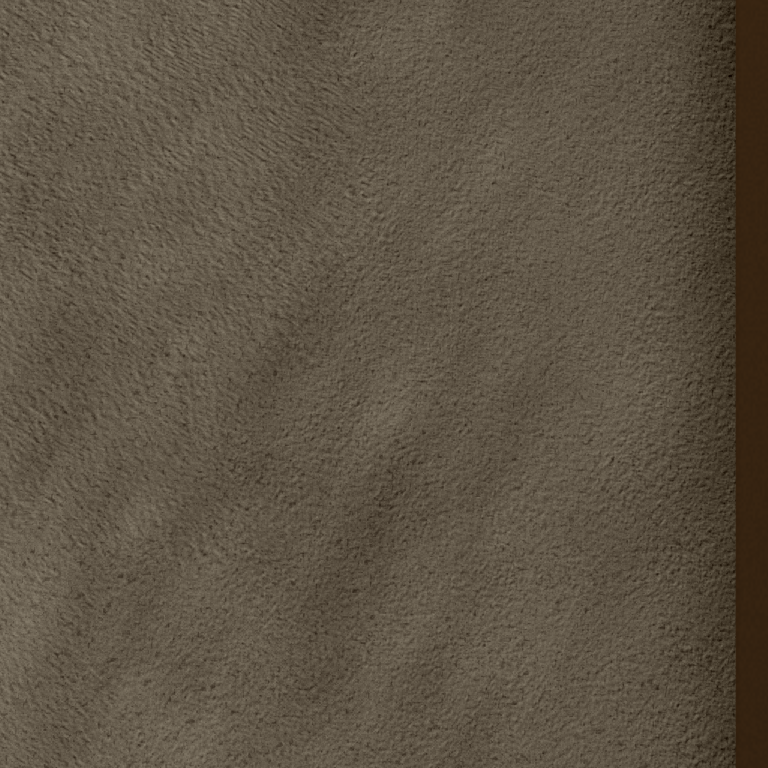
Write a Shadertoy shader that draws this texture.

```glsl
// Worn grey-brown leather beside a narrow dark brown strip on the right.
// Embossed directional noise forms the fine wrinkled grain; stretched fractal
// noise forms soft cloudy creases, and the hide darkens as it rolls away.

#define HIDE_COLOR vec3(0.385, 0.346, 0.287)
#define STRIP_COLOR vec3(0.212, 0.138, 0.066)
#define STRIP_START 0.958
#define GRAIN_SCALE 235.0
#define GRAIN_DEPTH 0.105
#define CLOUD_DEPTH 0.17
#define PORE_DEPTH 0.085
#define SPECKLE_DEPTH 0.062
#define ROLL_WIDTH 0.20
#define ROLL_SHADE 0.155

float hash(vec2 p) {
    return fract(sin(dot(p, vec2(127.1, 311.7))) * 43758.5);
}

float valueNoise(vec2 p) {
    vec2 cell = floor(p);
    vec2 f = fract(p);
    f = f * f * (3.0 - 2.0 * f);
    float low = mix(hash(cell), hash(cell + vec2(1.0, 0.0)), f.x);
    float high = mix(hash(cell + vec2(0.0, 1.0)), hash(cell + 1.0), f.x);
    return mix(low, high, f.y);
}

float fractalNoise(vec2 p) {
    float sum = 0.0;
    float weight = 0.5;
    for (int octave = 0; octave < 5; octave++) {
        sum += weight * valueNoise(p);
        p = mat2(1.6, 1.2, -1.2, 1.6) * p + 7.3;
        weight *= 0.5;
    }
    return sum;
}

// Coordinates along and across a direction, shortened along it
vec2 stretchAlong(vec2 p, float angle, float stretch) {
    vec2 along = vec2(cos(angle), sin(angle));
    vec2 across = vec2(-along.y, along.x);
    return vec2(dot(p, along) / stretch, dot(p, across));
}

// Slope of a wrinkled height field, lit across the wrinkles
float embossedGrain(vec2 p, float angle, float stretch) {
    vec2 q = stretchAlong(p, angle, stretch) * GRAIN_SCALE;
    vec2 lightStep = vec2(0.15, 0.48);
    float coarse = valueNoise(q + lightStep) - valueNoise(q - lightStep);
    q = q * 1.5 + 31.7;
    float fine = valueNoise(q + lightStep) - valueNoise(q - lightStep);
    return 0.70 * coarse + 0.65 * fine;
}

float hideTone(vec2 p) {
    // Gentle warp keeps wrinkles from running perfectly straight
    vec2 warp = vec2(valueNoise(p * 16.0), valueNoise(p * 16.0 + 40.0)) - 0.5;
    vec2 bent = p + 0.010 * warp;

    // Falling wrinkles at upper left give way to rounder, steeper ones
    float drift = 0.8 * (fractalNoise(p * 5.0 + 3.0) - 0.48);
    float steepShare = smoothstep(0.25, 0.65, p.x + 0.4 * (0.7 - p.y) + drift);
    float falling = embossedGrain(bent, -0.55, 1.75);
    float steep = embossedGrain(bent, 0.85, 1.15);
    float grain = mix(falling, steep, steepShare);
    grain /= length(vec2(steepShare, 1.0 - steepShare));

    // Furrows cut deeper than ridges rise, and the relief varies by patch
    grain = grain - 0.45 * max(-grain - 0.2, 0.0);
    float upperLeft = smoothstep(0.75, 0.0, length(p - vec2(0.08, 0.85)));
    float rightSide = smoothstep(0.75, 0.95, p.x);
    float strength = 0.80 + 0.30 * upperLeft + 0.25 * rightSide;
    strength *= 0.75 + 0.5 * valueNoise(p * 20.0 + 9.0);

    // Cloudy patches and long creases rising to the right
    float patches = fractalNoise(stretchAlong(p, 0.95, 1.4) * 8.0 + 27.0) - 0.48;
    float creases = fractalNoise(stretchAlong(bent, 1.05, 2.4) * 19.0 + 5.0) - 0.48;
    float creaseShare = smoothstep(0.9, 0.3, p.y) * smoothstep(0.9, 0.5, p.x);
    float clouds = 0.65 * patches + (0.35 + 0.25 * creaseShare) * creases;
    clouds *= mix(1.0, 0.6, smoothstep(0.5, 0.8, p.x));

    // Sparse tiny dark pits between the grains
    float pores = smoothstep(0.72, 0.96, valueNoise(bent * 270.0 + 90.0));
    float speckle = hash(floor(p * 512.0)) - 0.5;
    float sideLight = 0.014 * (1.0 - 2.0 * smoothstep(0.0, 0.5, p.x));
    return GRAIN_DEPTH * strength * grain + CLOUD_DEPTH * clouds
         - PORE_DEPTH * pores + SPECKLE_DEPTH * speckle + sideLight + 0.010;
}

void mainImage(out vec4 fragColor, in vec2 fragCoord) {
    vec2 p = fragCoord / iResolution.xy;
    float pixel = 1.0 / iResolution.x;

    // Hide, rolling into shadow beside the strip, deepest at the top
    float roll = smoothstep(STRIP_START - ROLL_WIDTH, STRIP_START + 0.04, p.x);
    float shade = ROLL_SHADE * roll * roll * (0.85 + 0.25 * p.y);
    vec3 hide = HIDE_COLOR + hideTone(p) * vec3(0.98, 1.0, 0.94) - shade;

    // Nearly flat strip with a faint weave and a soft contact shadow
    float weave = valueNoise(p * vec2(330.0, 250.0)) - 0.5;
    float contact = 0.012 * (1.0 - smoothstep(0.0, 0.008, p.x - STRIP_START));
    vec3 strip = STRIP_COLOR * (1.0 + 0.10 * weave) - contact;
    strip *= 0.96 + 0.07 * p.y;

    float stripMask = smoothstep(-pixel, pixel, p.x - STRIP_START);
    fragColor = vec4(clamp(mix(hide, strip, stripMask), 0.0, 1.0), 1.0);
}
```
